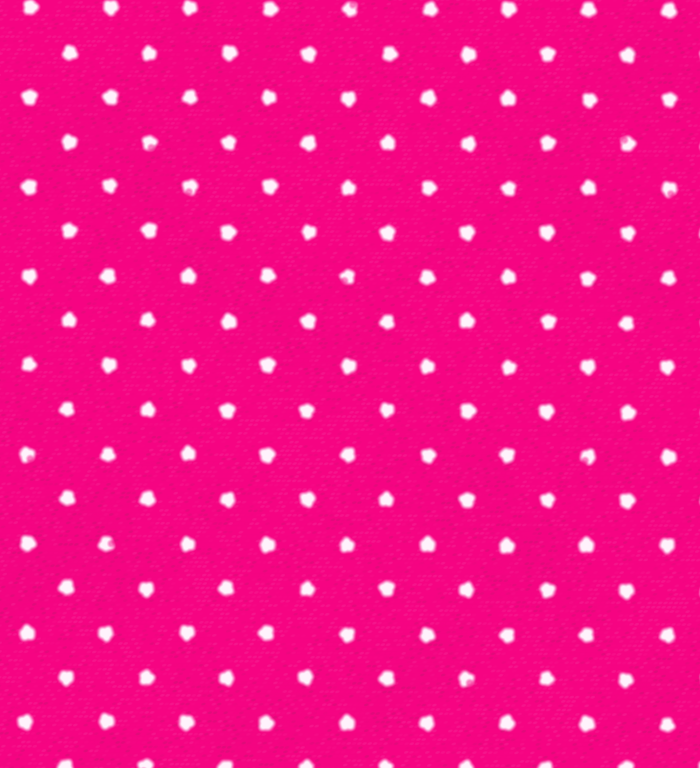
Write a WebGL 2 fragment shader that draws this pattern.

```glsl
#version 300 es
precision highp float;
// Staggered rows of small soft white dots on woven hot pink cotton.

#define PITCH vec2(0.1038, 0.0581)    // column and row spacing, in canvas heights
#define FIRST_DOT vec2(0.0404, 0.0098) // centre of the top left dot
#define DOT_RADIUS 0.0095
#define DOT_SOFTNESS 0.0038
#define DOT_JITTER 0.0013
#define DOT_WOBBLE 0.0007
#define THREAD vec2(0.0068, 0.0056)   // size of one stitch of the weave
#define FLECK_LIGHT 0.20
#define FLECK_DARK 0.75

uniform vec2 u_resolution;
out vec4 outColor;

const vec3 PINK = vec3(0.965, 0.015, 0.51);
const vec3 SHADE = vec3(0.86, 0.05, 0.47);
const vec3 FLECK = vec3(0.95, 0.36, 0.68);
const vec3 WHITE = vec3(1.0, 0.95, 0.99);

float hash(vec2 p) {
    vec3 q = fract(p.xyx * vec3(0.1031, 0.1030, 0.0973));
    q += dot(q, q.yzx + 33.33);
    return fract((q.x + q.y) * q.z);
}

// Slow uneven tone of the cloth, about -1 to 1
float mottle(vec2 p) {
    return 0.4 * sin(11.0 * p.x + 3.0 * sin(7.0 * p.y))
         + 0.35 * sin(23.0 * p.y - 9.0 * p.x + 2.0 * sin(13.0 * p.x))
         + 0.25 * sin(41.0 * p.x + 37.0 * p.y);
}

// Brick-laid stitches, some catching light and some sunken
vec3 weave(vec2 p) {
    float tone = mottle(p);
    vec2 s = p / THREAD;
    float row = floor(s.y);
    s.x += 0.5 * mod(row, 2.0) + 0.3 * hash(vec2(row, 5.0));
    vec2 cell = floor(s);
    vec2 f = fract(s) - 0.5;
    f.y += 0.25 * f.x;
    float stitch = 1.0 - smoothstep(0.15, 0.55, length(f * vec2(0.85, 1.2)));
    float pick = hash(cell + 17.0);
    float light = smoothstep(0.45, 1.0, pick + 0.15 * tone) * FLECK_LIGHT;
    float dark = smoothstep(0.25, 0.0, pick + 0.1 * tone) * FLECK_DARK;
    float rib = 0.07 * hash(vec2(row, 41.0)) * (1.0 - stitch);
    vec3 cloth = mix(PINK, SHADE, clamp(dark * stitch + rib - 0.08 * tone, 0.0, 1.0));
    return mix(cloth, FLECK, light * stitch);
}

// Coverage of the nearest dot, with its own offset, outline and wear
float dots(vec2 p, float pixel) {
    vec2 grid = (p - FIRST_DOT) / PITCH;
    float row = floor(grid.y + 0.5);
    float shift = 0.495 * mod(row, 2.0);
    vec2 id = vec2(floor(grid.x - shift + 0.5), row);
    vec2 d = (grid - id - vec2(shift, 0.0)) * PITCH;
    float seed = hash(id + 71.0);
    d -= DOT_JITTER * (2.0 * vec2(hash(id + 3.0), hash(id + 29.0)) - 1.0);

    float angle = atan(d.y, d.x);
    float radius = DOT_RADIUS * mix(0.95, 1.05, seed);
    radius += DOT_WOBBLE * (sin(3.0 * angle + 40.0 * seed) + 0.7 * sin(5.0 * angle + 90.0 * seed));
    float soft = max(DOT_SOFTNESS, pixel);
    float cover = 1.0 - smoothstep(radius - soft, radius + soft, length(d));

    // A few dots have lost some ink on one side
    float worn = step(0.96, hash(id + 53.0));
    vec2 bite = d - 0.7 * DOT_RADIUS * vec2(cos(20.0 * seed), sin(20.0 * seed));
    return cover * (1.0 - 0.5 * worn * (1.0 - smoothstep(0.002, 0.007, length(bite))));
}

void main() {
    vec2 p = vec2(gl_FragCoord.x, u_resolution.y - gl_FragCoord.y) / u_resolution.y;
    // The cloth lies slightly skewed, more so on the left
    vec2 cloth = p + vec2(0.0075 * p.y * (1.0 - 0.77 * p.x), -0.0045 * p.x);
    vec3 color = mix(weave(cloth), WHITE, dots(cloth, 1.0 / u_resolution.y));
    outColor = vec4(color, 1.0);
}
```
